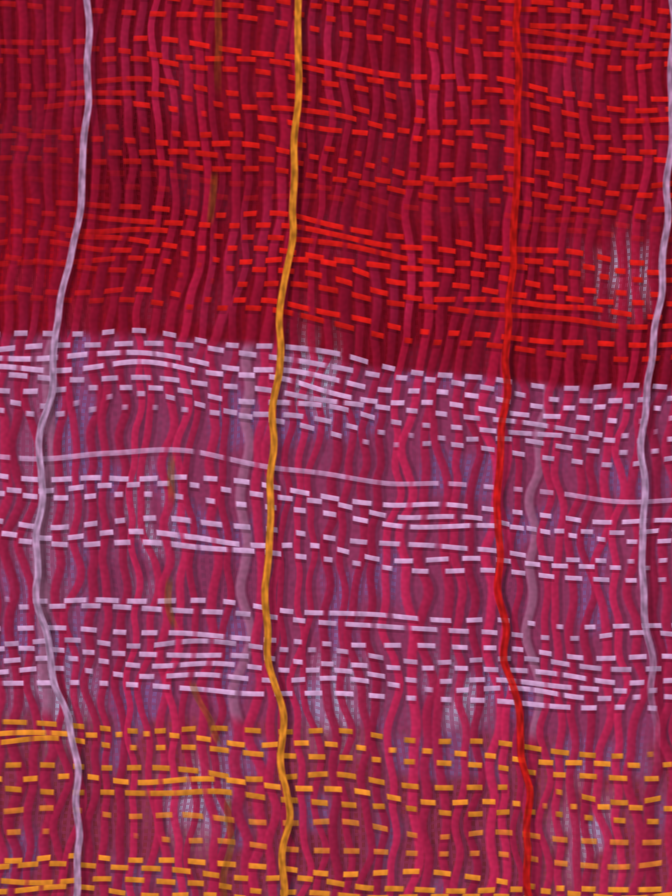
Reproduce this texture procedurally as a Shadertoy shader.

```glsl
// Loose handwoven cloth: crimson warp crossed by red, lavender and gold weft bands
#define WARPS 44.0
#define ROWS 82.0
#define WARP_WIDTH 0.36
#define WEFT_WIDTH 0.30
#define WARP_WAVE 1.1
#define SAG 0.065
#define CRIMSON vec3(0.68, 0.13, 0.29)
#define SCARLET vec3(0.82, 0.11, 0.09)
#define LAVENDER vec3(0.77, 0.60, 0.76)
#define GOLD vec3(0.88, 0.54, 0.17)
#define DAYLIGHT vec3(0.72, 0.70, 0.82)

float hash(vec2 p) {
  return fract(sin(dot(p, vec2(127.1, 311.7))) * 43758.5);
}

float slope(vec2 cell, vec2 d) {
  float a = 6.2832 * hash(cell);
  return dot(vec2(cos(a), sin(a)), d);
}

// Gradient noise, about -0.6 to 0.6
float noise(vec2 p) {
  vec2 i = floor(p), f = fract(p), e = vec2(0, 1);
  vec2 w = f * f * (3.0 - 2.0 * f);
  return mix(mix(slope(i, f), slope(i + e.yx, f - e.yx), w.x),
             mix(slope(i + e, f - e), slope(i + 1.0, f - 1.0), w.x), w.y);
}

float strand(float d, float w) {
  return 1.0 - smoothstep(w * 0.5, w * 1.15, abs(d));
}

float band(float s, float a, float b) {
  return step(a, s) - step(b, s);
}

float spot(vec2 p, float x, float y, float w, float h) {
  vec2 d = (p - vec2(x, y)) / vec2(w, h);
  return exp(-dot(d, d));
}

// Gaps where daylight shows; y runs downward
float openings(vec2 p) {
  float g = spot(p, 0.93, 0.31, 0.05, 0.045) + spot(p, 0.47, 0.42, 0.04, 0.05);
  g += 0.7 * (spot(p, 0.22, 0.59, 0.045, 0.07) + spot(p, 0.87, 0.93, 0.05, 0.06));
  g += 0.8 * (spot(p, 0.08, 0.78, 0.06, 0.05) + spot(p, 0.5, 0.78, 0.05, 0.06));
  g += 0.8 * (spot(p, 0.68, 0.78, 0.05, 0.05) + spot(p, 0.3, 0.89, 0.06, 0.05));
  return min(g, 1.0);
}

// One long accent thread over the cloth
vec3 accent(vec3 col, vec2 p, float path, vec3 tint, float strength) {
  float d = p.x - path - 0.014 * noise(vec2(path * 37.0, p.y * 17.0)) * (0.5 + p.y);
  float lit = 0.88 + 0.4 * noise(vec2(d * 180.0, p.y * 70.0));
  col *= 1.0 - 0.3 * strength * strand(d - 0.005, 0.01);
  return mix(col, tint * lit, strength * strand(d, 0.0065));
}

void mainImage(out vec4 fragColor, in vec2 fragCoord) {
  vec2 p = fragCoord / iResolution.xy;
  p.y = 1.0 - p.y;
  float x = p.x, t = p.y;
  float s = t - mix(SAG, 0.03, smoothstep(0.4, 0.8, t)) * smoothstep(0.1, 1.0, x);
  s += 0.01 * noise(vec2(x * 6.0, t * 5.0 + 3.3));
  float lower = smoothstep(0.365, 0.38, s), gold = smoothstep(0.79, 0.81, s);

  // Soft ground
  vec3 col = mix(vec3(0.46, 0.05, 0.11), vec3(0.51, 0.2, 0.34), lower);
  col = mix(col, vec3(0.52, 0.17, 0.22), gold * 0.8);
  col += vec3(0.1, 0.03, 0.04) * noise(p * vec2(5, 7));
  col.r += 0.14 * spot(p, 0.05, 0.28, 0.14, 0.07);
  col *= 1.0 - 0.22 * spot(p, 0.2, 0.13, 0.06, 0.16);
  col = mix(col, LAVENDER * 0.82, 0.65 * lower * spot(p, 0.07, 0.59, 0.05, 0.15));
  float blue = smoothstep(0.02, 0.35, noise(p * vec2(13, 16) + 7.0));
  col = mix(col, vec3(0.46, 0.4, 0.66), blue * mix(0.12, 0.55, lower));
  float light = openings(p);
  light *= smoothstep(-0.25, 0.2, noise(p * vec2(32, 26)) + light * 0.25);
  col = mix(col, DAYLIGHT, light);

  // Fine rear mesh
  vec2 mesh = fract(p * vec2(WARPS * 2.1, ROWS * 1.5) + 1.5 * noise(p * 12.0)) - 0.5;
  float rear = max(strand(mesh.x, 0.3), 0.7 * strand(mesh.y, 0.25));
  col = mix(col, mix(vec3(0.48, 0.06, 0.14), vec3(0.55, 0.2, 0.35), lower), 0.55 * rear);

  // Wavy vertical warp
  float u = (x + 0.04 * smoothstep(0.1, 0.6, t)) * WARPS + 0.9 * noise(vec2(x * 5.0, t * 7.0));
  for (int k = -1; k <= 1; k++) {
    float id = floor(u) + float(k), r = hash(vec2(id, 4));
    float wave = noise(vec2(id * 5.37 + 0.31, t * 19.0)) * WARP_WAVE * mix(0.45, 1.0, lower);
    float d = u - id - 0.5 - wave - (r - 0.5) * 0.3;
    float pink = max(lower, 0.7 * smoothstep(0.1, 0.4, noise(vec2(id * 0.17, t * 6.0))));
    vec3 tint = mix(CRIMSON * vec3(0.86, 0.62, 0.68), CRIMSON, pink);
    tint = mix(tint, LAVENDER * 0.82, step(0.86, r) * lower * (1.0 - gold) * 0.7);
    tint *= 0.8 + 0.3 * hash(vec2(id, 9)) - 0.35 * d;
    col *= 1.0 - 0.16 * strand(d - 0.25, WARP_WIDTH);
    col = mix(col, tint, 0.87 * strand(d, WARP_WIDTH * (0.75 + 0.4 * r)));
  }

  // Horizontal weft, passing over and under
  float v = s * ROWS;
  for (int k = -1; k <= 1; k++) {
    float row = floor(v) + float(k), h = (row + 0.5) / ROWS, r = hash(vec2(row, 21));
    float d = v - row - 0.5 - 0.9 * noise(vec2(x * 7.0, row * 3.71 + 0.4));
    float dense = band(h, -0.1, 0.015) + band(h, 0.035, 0.18) + band(h, 0.215, 0.345);
    dense += band(h, 0.37, 0.46) + band(h, 0.525, 0.61) + band(h, 0.655, 0.765);
    dense += band(h, 0.805, 0.895) + band(h, 0.945, 1.1);
    float shown = max(dense * step(0.08, r), step(0.72, r) * 0.75);
    vec3 tint = h < 0.367 ? SCARLET : h < 0.795 ? LAVENDER : GOLD;
    float fade = mix(0.45, 1.0, smoothstep(0.08, 0.28, x)) * mix(0.35, 0.88, dense);
    shown *= h < 0.367 ? fade : 0.94;
    float floats = noise(vec2(x * 6.0 + 1.7, row * 0.23)) * 2.2 + 0.15;
    shown *= smoothstep(-0.25, 0.35, sin(3.1416 * (u + row)) + floats);
    tint *= 0.88 + 0.2 * r + 0.18 * noise(vec2(x * 75.0, row * 2.3)) - 0.25 * d;
    col *= 1.0 - 0.2 * shown * strand(d - 0.3, WEFT_WIDTH);
    col = mix(col, tint, shown * strand(d, WEFT_WIDTH));
  }

  // Long accent threads: dim gold, scarlet, two lavender, bright gold
  float drift = smoothstep(0.1, 0.6, t), back = smoothstep(0.65, 0.9, t);
  float dim = 0.4 * smoothstep(-0.1, 0.15, noise(vec2(3.5, t * 14.0)));
  col = accent(col, p, 0.325 - 0.075 * drift + 0.09 * back, GOLD * 0.75, dim);
  col = accent(col, p, 0.772 - 0.03 * drift + 0.045 * back, SCARLET, 0.85);
  col = accent(col, p, 0.13 - 0.075 * drift + 0.06 * back, LAVENDER, 0.9);
  col = accent(col, p, 1.0 - 0.045 * drift + 0.03 * back, LAVENDER, 0.9 - 0.9 * back);
  col = accent(col, p, 0.443 - 0.045 * drift + 0.025 * back, GOLD, 0.97);

  // Fibre grain
  col *= 1.0 + 0.1 * noise(p * vec2(150, 200));
  fragColor = vec4(clamp(col, 0.0, 1.0), 1.0);
}
```
